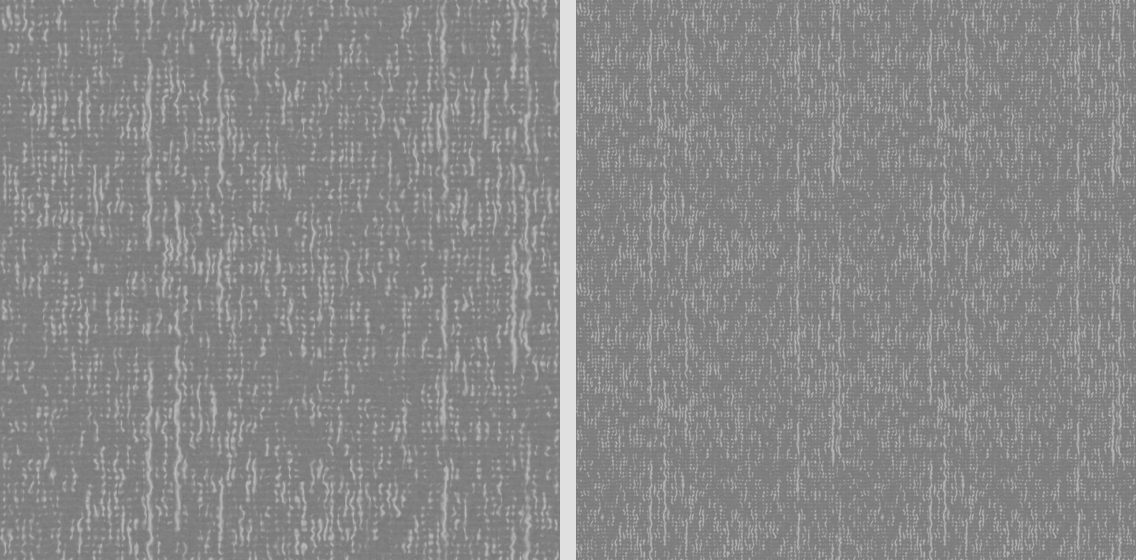
Left, the tile; right, the same tile 2 across and 2 down.
Give the GLSL for this texture, as a WebGL 1 fragment shader.

```glsl
precision highp float;
// Grey woven cloth with pale, broken vertical slubs on a fine grid of threads.
// Each thread column is a soft ridge whose strength follows wrapping noise,
// pinched into beads at the rows; everything repeats once per canvas.
uniform vec2 u_resolution;

const float COLUMNS = 80.0;
const float ROWS = 74.0;

float hash(vec2 p) {
  vec3 q = fract(vec3(p.xyx) * 0.1031);
  q += dot(q, q.yzx + 33.33);
  return fract((q.x + q.y) * q.z);
}

// Value noise that wraps after a whole number of cells
float noise(vec2 p, vec2 cells, float seed) {
  vec2 i = floor(p);
  vec2 f = p - i;
  f = f * f * (3.0 - 2.0 * f);
  vec2 a = floor(mod(i + 0.5, cells));
  vec2 b = floor(mod(i + 1.5, cells));
  float low = mix(hash(a + seed), hash(vec2(b.x, a.y) + seed), f.x);
  float high = mix(hash(vec2(a.x, b.y) + seed), hash(b + seed), f.x);
  return mix(low, high, f.y);
}

float layer(vec2 uv, vec2 cells, float seed) {
  return noise(uv * cells, cells, seed);
}

// Noise along one thread, independent of its neighbours
float threadNoise(float id, float y, float cells, float seed) {
  return noise(vec2(id, y * cells), vec2(COLUMNS, cells), seed);
}

// Brightness of the slub on one thread, at a distance across it
float slub(float id, float across, vec2 uv, float row, float patchiness) {
  float streak = step(0.9, hash(vec2(id, 7.0)))
               * smoothstep(0.3, 0.55, threadNoise(id, uv.y, 10.0, 211.0));
  float dash = threadNoise(id, uv.y, 46.0, 17.0);
  float beading = 0.22 * threadNoise(id, uv.y, 12.0, 90.0) + 0.06;
  float amount = dash + 0.45 * (patchiness - 0.5) + 0.5 * streak - 0.23
               + beading * (1.0 - 0.6 * streak) * cos(6.2831853 * row);
  float strength = smoothstep(0.0, 0.8, amount);
  float width = 0.17 + 0.08 * strength + 0.07 * streak;
  float d = across / width;
  return strength * exp(-d * d);
}

void main() {
  vec2 uv = gl_FragCoord.xy / u_resolution;

  // Wavering threads with ragged edges
  vec2 weave = uv * vec2(COLUMNS, ROWS);
  weave.x += 0.6 * (layer(uv, vec2(38.0, 48.0), 31.0) - 0.5)
           + 0.45 * (layer(uv, vec2(150.0, 130.0), 53.0) - 0.5);
  weave.y += 0.5 * (layer(uv, vec2(60.0, 30.0), 71.0) - 0.5);

  float patchiness = 0.6 * layer(uv, vec2(9.0, 11.0), 101.0)
                   + 0.4 * layer(uv, vec2(34.0, 30.0), 131.0);

  // Strongest slub among the nearest threads
  float light = 0.0;
  for (int k = -1; k <= 1; k++) {
    float column = floor(weave.x) + float(k);
    float id = floor(mod(column + 0.5, COLUMNS));
    float centre = column + 0.5 + 0.3 * (hash(vec2(id, 3.0)) - 0.5);
    light = max(light, slub(id, weave.x - centre, uv, weave.y, patchiness));
  }

  // Faint cross threads, thin dark fibres and fine grain
  float cross = pow(0.5 + 0.5 * cos(6.2831853 * weave.y), 4.0);
  float contour = abs(layer(uv, vec2(84.0, 52.0), 151.0) - 0.5);
  float fibre = 1.0 - smoothstep(0.0, 0.08, contour);
  float grain = layer(uv, vec2(256.0), 173.0) - 0.5;

  float grey = 0.495 + 0.215 * light + 0.012 * cross * (1.0 - light)
             - 0.014 * fibre + 0.03 * grain;
  gl_FragColor = vec4(vec3(grey), 1.0);
}
```
